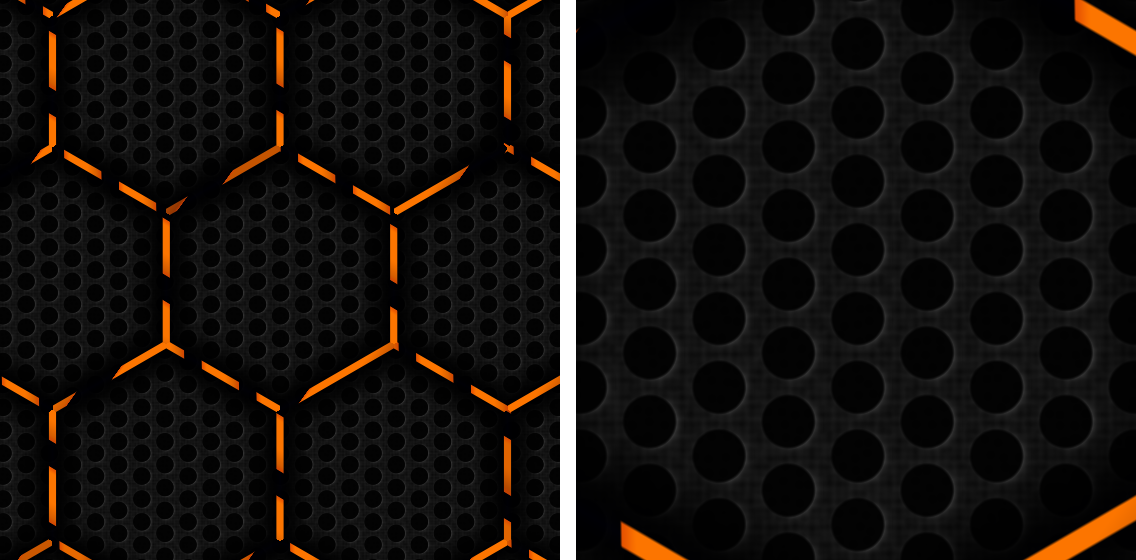
Left: the whole. Right: its middle third, enlarged.
Write a three.js fragment shader that draws this pattern.

```glsl
// Perforated black metal under a honeycomb of broken, glowing orange seams.
// Nearest-cell hexagons give each seam a distance, a position along it and an id;
// staggered round holes and fine cellular grain make up the plate.
varying vec2 vUv;

const float CELL = 0.40625;  // hexagon width, flat side to flat side
const float SOFT = 0.0011;   // half width of smoothed edges

float hash(vec2 p) {
  p = fract(p * vec2(0.1031, 0.1130));
  p += dot(p, p.yx + 33.33);
  return fract((p.x + p.y) * p.x * 47.3);
}

// Distance to the nearest jittered point
float cellular(vec2 p) {
  vec2 base = floor(p);
  float nearest = 1.0;
  for (int y = -1; y <= 1; y++) {
    for (int x = -1; x <= 1; x++) {
      vec2 cell = base + vec2(x, y);
      vec2 point = cell + 0.2 + 0.6 * vec2(hash(cell + 60.0), hash(cell + 191.0));
      nearest = min(nearest, distance(p, point));
    }
  }
  return nearest;
}

// Offset from the centre of the nearest pointy-topped hexagon
vec2 hexLocal(vec2 p) {
  vec2 size = CELL * vec2(1.0, sqrt(3.0));
  vec2 a = mod(p + 0.5 * size, size) - 0.5 * size;
  vec2 b = mod(p, size) - 0.5 * size;
  return dot(a, a) < dot(b, b) ? a : b;
}

vec3 plate(vec2 uv) {
  // Columns of holes, every second one shifted by half a step
  vec2 g = (uv - vec2(0.4184, 0.518)) / vec2(0.0413, 0.0409);
  float column = floor(g.x + 0.5);
  g.y += 0.5 * mod(column, 2.0);
  vec2 local = (g - vec2(column, floor(g.y + 0.5))) * vec2(0.0413, 0.0409);
  float d = length(local) - 0.0156;

  // Mottled metal with a faint diagonal weave
  float weave = sin((uv.x + uv.y) * 610.0) * sin((uv.x - uv.y) * 610.0);
  float metal = 0.05 + 0.05 * cellular(uv * 115.0) + 0.012 * weave;

  // Bevel catching light on the right and lower side
  float facing = dot(local / max(length(local), 0.0001), vec2(0.93, -0.36));
  metal += (0.02 + 0.10 * smoothstep(-0.2, 1.0, facing)) * exp(-abs(d - 0.0008) / 0.0018);

  float hole = 0.008 + 0.006 * cellular(uv * 115.0);
  return vec3(mix(hole, metal, smoothstep(-SOFT, SOFT, d)));
}

void main() {
  vec2 p = vUv - vec2(0.5, 0.5026);
  vec2 local = hexLocal(p);

  // Nearest of the three seam directions
  float reach = -1.0;
  float side = 1.0;
  float kind = 0.0;
  vec2 normal = vec2(1.0, 0.0);
  for (int k = 0; k < 3; k++) {
    float angle = float(k) * 1.0471976;
    vec2 n = vec2(cos(angle), sin(angle));
    float projection = dot(local, n);
    if (abs(projection) > reach) {
      reach = abs(projection);
      side = sign(projection);
      normal = n;
      kind = float(k);
    }
  }
  float dist = 0.5 * CELL - reach;
  float across = -dist * side;
  float along = dot(local, vec2(-normal.y, normal.x));

  // Seam id taken from its midpoint, the same from both cells
  vec2 middle = p - local + normal * side * 0.5 * CELL;
  vec2 id = floor(middle / (CELL * vec2(0.25, 0.4330127)) + 0.5) + 40.0;
  float phase = hash(id);
  float heat = hash(id + 17.0);

  // Dashes: medium on uprights, short on falling seams, long on rising ones
  float period = kind < 0.5 ? 0.147 : (kind < 1.5 ? 0.113 : 0.29);
  float slant = kind < 0.5 ? 0.6 : (kind < 1.5 ? -0.6 : 2.2);
  float u = fract((along + slant * across) / period + phase);
  float dash = (abs(u - 0.5) - 0.34) * period;
  float seam = (1.0 - smoothstep(-SOFT, SOFT, dash))
             * (1.0 - smoothstep(-SOFT, SOFT, dist - 0.0064));

  // Plate sinks into shadow beside the seams
  vec3 color = plate(vUv) * mix(0.06, 1.0, smoothstep(0.006, 0.065, dist));
  color.b += 0.02 * exp(-dist / 0.006);

  // Hot amber, cooling toward dash ends and on some whole seams
  float glow = smoothstep(0.0, 0.3, heat) * 0.6 + smoothstep(0.12, 0.5, u) * 0.45;
  vec3 ember = mix(vec3(0.50, 0.17, 0.01), vec3(0.99, 0.46, 0.0), min(glow, 1.0));
  ember = mix(ember, vec3(0.85, 0.24, 0.01), 0.6 * smoothstep(-0.012, 0.0, dash));

  gl_FragColor = vec4(mix(color, ember, seam), 1.0);
}
```
